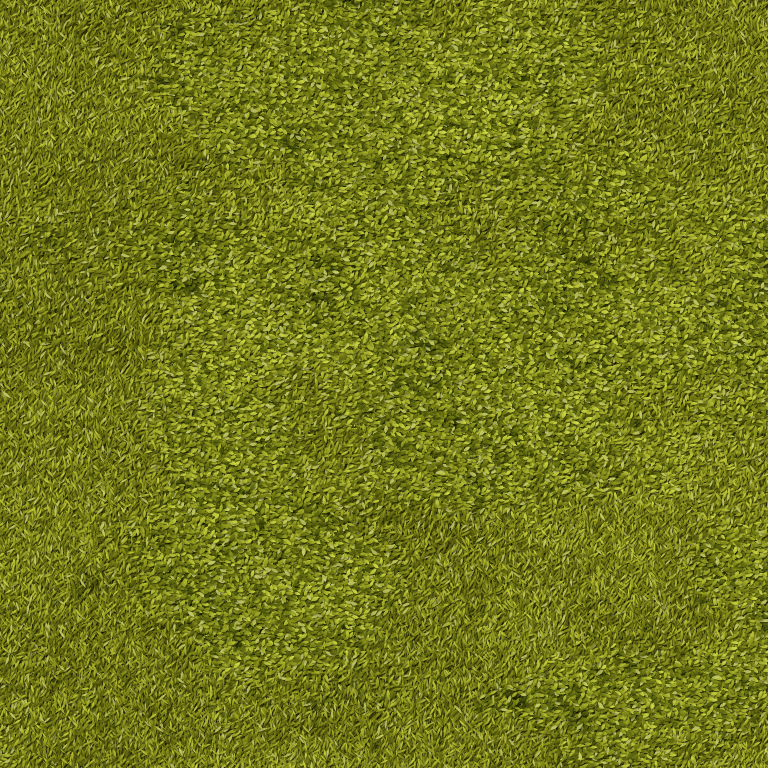
Give the GLSL for this texture, as a WebGL 1 fragment shader.

```glsl
precision highp float;
uniform vec2 u_resolution;

float hash(vec2 p) {
  return fract(sin(dot(p, vec2(127.1, 311.7))) * 43758.5453);
}

float noise(vec2 p) {
  vec2 i = floor(p), f = fract(p);
  f = f * f * (3.0 - 2.0 * f);
  return mix(mix(hash(i), hash(i + vec2(1.0, 0.0)), f.x),
             mix(hash(i + vec2(0.0, 1.0)), hash(i + vec2(1.0, 1.0)), f.x), f.y);
}

float fbm(vec2 p) {
  return 0.5 * noise(p) + 0.3 * noise(p * 2.1 + 7.3) + 0.2 * noise(p * 4.3 + 19.1);
}

// Green ramp from deep shade to sunlit leaf
vec3 leafColor(float tone, float clover) {
  tone = clamp(tone, 0.16, 0.8);
  return vec3(tone - 0.012 * (clover - 0.5), tone + 0.03, 0.03 + 0.5 * tone * tone * tone);
}

// Coverage of a pointed leaf centred on the origin, along x
float leaf(vec2 q, vec2 size, float soft) {
  float along = q.x / size.x;
  float d = abs(q.y) - size.y * (1.0 - along * along);
  return 1.0 - smoothstep(-soft, soft, d);
}

void main() {
  vec2 uv = gl_FragCoord.xy / u_resolution.y;
  float soft = max(0.6 / u_resolution.y, 0.0008);

  // Broad patches: clover against grass, light bands, dark hollows
  float clover = smoothstep(0.36, 0.62, fbm(uv * vec2(4.0, 5.0) + 3.7));
  float light = fbm(uv * vec2(7.0, 13.0) + 41.0) - 0.5;
  float hollow = smoothstep(0.6, 0.85, fbm(uv * vec2(24.0, 38.0) + 11.0));
  float patchTone = 0.13 * light - 0.13 * hollow * (0.5 + 0.5 * clover);

  vec3 color = leafColor(0.29 + patchTone + 0.12 * (noise(uv * 190.0) - 0.5), clover);

  // Overlapping leaves, from the shaded floor to the sunlit top
  for (int layer = 0; layer < 6; layer++) {
    float height = float(layer);
    vec2 grid = uv * 150.0 + height * vec2(0.37, 0.61);
    vec2 cell = floor(grid);
    for (int y = -1; y <= 1; y++) {
      for (int x = -1; x <= 1; x++) {
        vec2 id = cell + vec2(float(x), float(y));
        vec2 seed = id + height * vec2(17.3, 29.7);
        float rndTone = hash(seed + 3.1);
        float rndSize = hash(seed + 5.7);
        vec2 center = id + vec2(hash(seed), hash(seed + 1.9));
        vec2 p = (grid - center) / 150.0;

        // Grass stands steep and thin, clover lies flat and wide
        float swing = hash(seed + 8.3) - 0.5;
        float angle = mix(1.45 + 2.2 * swing, 0.2 + 2.6 * swing, clover);
        vec2 size = mix(vec2(0.0064, 0.0014), vec2(0.0052, 0.0023), clover);
        size *= 0.7 + 0.4 * rndSize;
        float c = cos(angle), s = sin(angle);
        mat2 turn = mat2(c, -s, s, c);
        vec2 q = turn * p;

        // Cast shadow, then the leaf on top of it
        float shadow = leaf(turn * (p - vec2(0.0011, -0.0016)), size, soft * 1.6);
        color *= 1.0 - 0.3 * shadow;
        float tone = 0.425 + 0.026 * height + patchTone;
        tone += mix(0.34, 0.44, clover) * (rndTone - 0.5);
        tone += 0.07 * q.x / size.x + 0.03 * clamp(q.y / size.y, -1.0, 1.0);
        vec3 leafTint = leafColor(tone, clover);

        // A few leaves glint pale in the sun
        float glint = step(0.91, hash(seed + 12.9)) * smoothstep(1.0, 4.0, height);
        leafTint = mix(leafTint, vec3(0.75, 0.77, 0.41), 0.85 * glint);
        color = mix(color, leafTint, leaf(q, size, soft));
      }
    }
  }

  // Fine mottling
  color *= 1.0 + 0.12 * (noise(uv * 330.0) - 0.5);
  gl_FragColor = vec4(color, 1.0);
}
```
